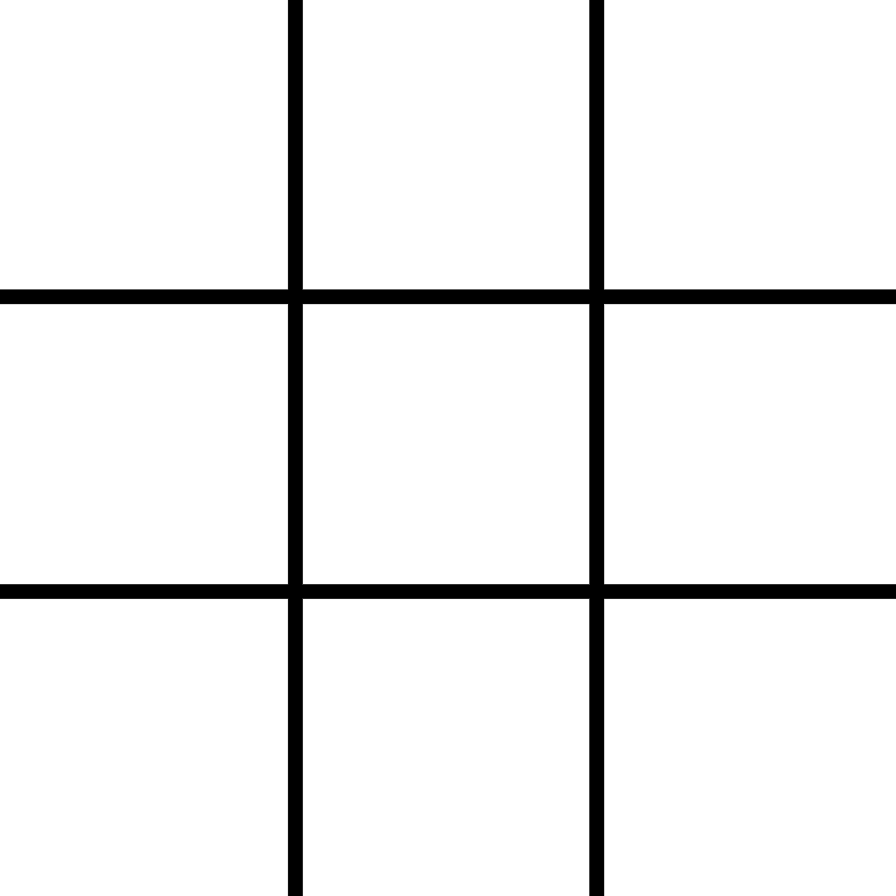
Give the GLSL for this pattern, as a WebGL 2 fragment shader.

```glsl
#version 300 es
precision highp float;

uniform vec2 u_resolution;
out vec4 fragColor;

const vec3 PAPER = vec3(1.0);
const vec3 INK = vec3(0.0);

// Distance to the nearest of count evenly spaced lines on each axis
vec2 lineDistance(vec2 p, vec2 first, vec2 spacing, float count) {
    vec2 index = clamp(round((p - first) / spacing), 0.0, count - 1.0);
    return abs(p - first - index * spacing);
}

// Smooth coverage of a line, from distance and half width
vec2 lineCoverage(vec2 dist, vec2 halfWidth, vec2 blur) {
    return 1.0 - smoothstep(halfWidth - blur, halfWidth + blur, dist);
}

void main() {
    vec2 uv = gl_FragCoord.xy / u_resolution;
    vec2 blur = 0.75 / u_resolution;

    // Two upright and two level lines part the canvas into 3 by 3 cells
    vec2 firstLine = vec2(0.3297, 0.3398);
    vec2 spacing = vec2(0.3363, 0.3290);
    vec2 halfWidth = vec2(0.0083, 0.0082);

    vec2 dist = lineDistance(uv, firstLine, spacing, 2.0);
    vec2 coverage = lineCoverage(dist, halfWidth, blur);
    float ink = max(coverage.x, coverage.y);

    fragColor = vec4(mix(PAPER, INK, ink), 1.0);
}
```
